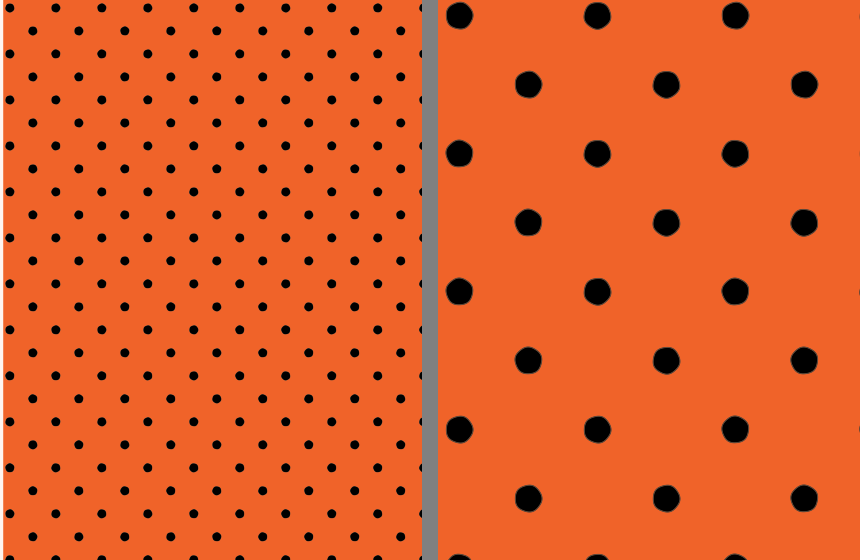
Left: the whole. Right: its middle third, enlarged.
Write a WebGL 1 fragment shader that draws this pattern.

```glsl
precision highp float;
// Staggered black polka dots on orange cloth with a pale selvage at the left.

uniform vec2 u_resolution;

// Lengths are fractions of the canvas height.
const float PITCH = 0.08212;
const vec2 FIRST_DOT = vec2(0.0176, 0.0142); // from the top left corner
const float DOT_RADIUS = 0.0083;
const float RIM_WIDTH = 0.0007;
const float EDGE_WOBBLE = 0.00015;
const float SELVAGE_WIDTH = 0.0059;

const vec3 ORANGE = vec3(0.94, 0.39, 0.16);
const vec3 BLACK = vec3(0.0);
const vec3 RIM_BROWN = vec3(0.36, 0.27, 0.21);
const vec3 PALE = vec3(1.0, 0.96, 0.94);

float hash(vec2 p) {
  return fract(sin(dot(p, vec2(127.1, 311.7))) * 43758.5453);
}

// Coverage of a shape from its signed distance, smoothed over one pixel.
float coverage(float dist, float pixel) {
  return 1.0 - smoothstep(-0.5 * pixel, 0.5 * pixel, dist);
}

// Signed distance to a square grid of slightly uneven dots.
float dotGrid(vec2 p, float pitch, float radius, float wobble) {
  vec2 cell = floor(p / pitch + 0.5);
  vec2 local = p - cell * pitch;
  float phase = 6.2832 * hash(cell);
  float angle = atan(local.y, local.x + 1e-6);
  return length(local) - radius - wobble * sin(5.0 * angle + phase);
}

void main() {
  float pixel = 1.0 / u_resolution.y;
  vec2 p = gl_FragCoord.xy * pixel;
  p.y = 1.0 - p.y;

  // Two square grids, offset by half a repeat.
  vec2 q = p - FIRST_DOT;
  float dots = min(dotGrid(q, PITCH, DOT_RADIUS, EDGE_WOBBLE),
                   dotGrid(q - 0.5 * PITCH, PITCH, DOT_RADIUS, EDGE_WOBBLE));

  // Cloth, soft brown rim, black core, then the selvage on top.
  vec3 color = mix(ORANGE, RIM_BROWN, coverage(dots, pixel));
  color = mix(color, BLACK, coverage(dots + RIM_WIDTH, pixel));
  color = mix(color, PALE, coverage(p.x - SELVAGE_WIDTH, pixel));

  gl_FragColor = vec4(color, 1.0);
}
```
